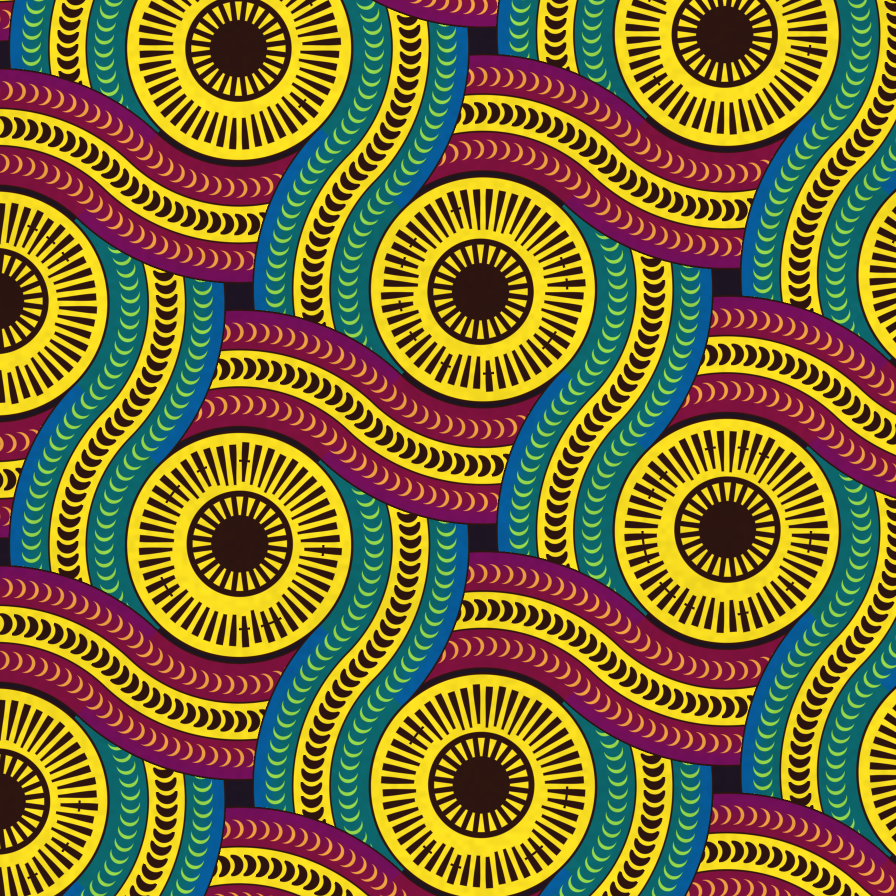
A WebGL 2 fragment shader for this pattern:

```glsl
#version 300 es
precision highp float;
// Wax-print cloth: rayed discs on a slanted lattice, wrapped by woven S-shaped bands.
// Each disc owns four ring sectors; where rings overlap, the sector nearest its start
// lies on top, which joins neighbouring arcs into S-bands and weaves the two colours.
#define ORIGIN vec2(0.539, 0.677)
#define STEP_A vec2(0.2721, -0.2695)
#define STEP_B vec2(0.2721, 0.2852)
#define DISC_RADIUS 0.1250
#define BAND_HALF 0.0660
#define STRIPE_HALF 0.0200
#define ROW_OFFSET 0.0405
#define MOON_PITCH 0.0145
#define OUTER_RAYS 48.0
#define INNER_RAYS 24.0
#define WEAR 0.12

uniform vec2 u_resolution;
out vec4 fragColor;

const float TAU = 6.2831853;
const vec3 INK = vec3(0.16, 0.07, 0.05);
const vec3 GAP = vec3(0.10, 0.07, 0.12);
const vec3 YELLOW = vec3(0.97, 0.86, 0.12);
const vec3 PLUM = vec3(0.47, 0.06, 0.22);
const vec3 VIOLET = vec3(0.43, 0.05, 0.33);
const vec3 TEAL = vec3(0.04, 0.38, 0.40);
const vec3 BLUE = vec3(0.02, 0.34, 0.58);
const vec3 ORANGE = vec3(0.91, 0.62, 0.24);
const vec3 LIME = vec3(0.58, 0.82, 0.28);

float hash(vec2 p) {
  vec3 q = fract(p.xyx * vec3(0.1031, 0.1030, 0.0973));
  q += dot(q, q.yzx + 33.33);
  return fract((q.x + q.y) * q.z);
}

float noise(vec2 p) {
  vec2 i = floor(p), f = fract(p);
  f = f * f * (3.0 - 2.0 * f);
  return mix(mix(hash(i), hash(i + vec2(1, 0)), f.x),
             mix(hash(i + vec2(0, 1)), hash(i + vec2(1, 1)), f.x), f.y);
}

// Coverage of a signed distance, softened by about one pixel
float cover(float d) {
  float px = 0.6 / u_resolution.y;
  return 1.0 - smoothstep(-px, px, d);
}

// Disc with a bite taken from its left side
float moon(vec2 p, float radius, float bite) {
  p.x += 0.0052;
  return max(length(p) - radius, radius - length(p + vec2(bite, 0.0)));
}

// Band colour from the offset across it and the angle along its arc
vec3 bandColor(float across, float angle, float arcRadius, float flow, bool warm) {
  float row = abs(across) < 0.024 ? 0.0 : sign(across);
  float along = angle * (arcRadius + row * ROW_OFFSET) * flow;
  vec2 cell = vec2((fract(along / MOON_PITCH) - 0.5) * MOON_PITCH, across - row * ROW_OFFSET);
  float rim = smoothstep(0.036, 0.058, across);
  vec3 col = warm ? mix(PLUM, VIOLET, rim) : mix(TEAL, BLUE, rim);
  if (row == 0.0) {
    col = mix(col, INK, cover(abs(across) - STRIPE_HALF - 0.0018));
    col = mix(col, YELLOW, cover(abs(across) - STRIPE_HALF));
    col = mix(col, INK, cover(moon(cell, 0.0120, 0.0095)));
  } else {
    col = mix(col, warm ? ORANGE : LIME, cover(moon(cell, 0.0105, 0.0040)));
  }
  return mix(INK, col, cover(abs(across) - BAND_HALF + 0.0018));
}

// Distance across a ray; the cell is one slice of the full turn
float rayOffset(float turn, float count, float r) {
  return abs(fract(turn * count) - 0.5) * TAU / count * r;
}

vec3 discColor(vec2 v, vec2 id) {
  vec2 drift = vec2(hash(id + 3.1), hash(id + 8.7)) - 0.5;
  float r = length(v), turn = atan(v.y, v.x) / TAU + 0.5;
  float rnd = hash(vec2(floor(turn * OUTER_RAYS), id.x * 7.0 + id.y * 13.0 + 50.0));
  // Outer rays widen outward, with uneven tips and a few cross bars
  float tip = 0.070 + 0.006 * rnd + 0.006 * dot(v / max(r, 0.001), vec2(-0.5, -0.8));
  float end = 0.111 + 0.004 * rnd;
  float rayHalf = mix(0.0013, 0.0039, smoothstep(0.062, 0.110, r));
  float rays = max(rayOffset(turn, OUTER_RAYS, r) - rayHalf, max(tip - r, r - end));
  if (rnd > 0.8) rays = min(rays, abs(r - 0.094) - 0.0012);
  // Iris ring, inner rays and pupil, slightly off centre
  vec2 w = v - drift * 0.006;
  float ri = length(w), turnIn = atan(w.y, w.x) / TAU + 0.5;
  float spokes = max(rayOffset(turnIn, INNER_RAYS, ri) - 0.0029, ri - 0.056);
  float iris = min(abs(ri - 0.0560) - 0.0033, min(spokes, ri - 0.0320));
  return mix(YELLOW, INK, cover(min(rays, iris)));
}

vec3 pattern(vec2 p) {
  mat2 lattice = mat2(STEP_A, STEP_B);
  vec2 grid = inverse(lattice) * (p - ORIGIN);
  vec3 col = GAP, disc = YELLOW;
  float nearest = 9.0, discMask = 0.0, rimMask = 0.0;
  for (int k = 0; k < 4; k++) {
    vec2 id = floor(grid) + vec2(k & 1, k >> 1);
    vec2 q = grid - id, v = lattice * q;
    float r = length(v), side = q.y < 0.0 ? -1.0 : 1.0;
    // The lattice quadrant selects the band colour and its starting direction
    bool warm = q.x * q.y < 0.0;
    vec2 start = side * (warm ? STEP_B : STEP_A);
    float arcRadius = 0.5 * length(start), across = r - arcRadius;
    float angle = atan(start.x * v.y - start.y * v.x, dot(start, v));
    if (abs(across) < BAND_HALF && angle < nearest) {
      nearest = angle;
      col = bandColor(across, angle, arcRadius, -side, warm);
    }
    if (r < DISC_RADIUS + 0.008) {
      disc = discColor(v, id);
      discMask = cover(r - DISC_RADIUS);
      rimMask = cover(r - DISC_RADIUS - 0.0025);
    }
  }
  return mix(mix(col, INK, rimMask), disc, discMask);
}

void main() {
  vec3 col = vec3(0.0);
  for (int k = 0; k < 4; k++) {
    vec2 offset = vec2(k & 1, k >> 1) * 0.5 - 0.25;
    col += 0.25 * pattern((gl_FragCoord.xy + offset) / u_resolution.y);
  }
  // Uneven dye in the cloth
  vec2 uv = gl_FragCoord.xy / u_resolution.y;
  float dye = 0.6 * noise(uv * 150.0) + 0.4 * noise(uv * 9.0 + 20.0);
  fragColor = vec4(col * (1.0 + WEAR * (dye - 0.5)) + 0.012, 1.0);
}
```
